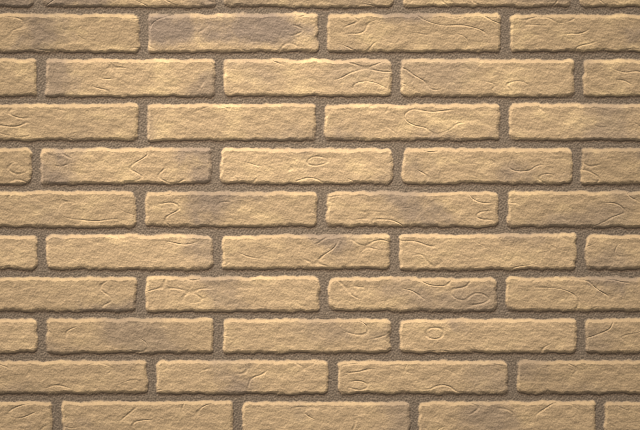
This texture is drawn by a WebGL 1 fragment shader. Its source:

```glsl
precision highp float;
// Weathered tan brick wall in running bond: ten courses, about 3.6 bricks across.
// Each brick is a rounded box with noisy edges; a height field built from it is
// lit from above, then tinted with smoky stains, grain and a soft pool of light.
uniform vec2 u_resolution;

const float BRICK_PITCH = 0.4167;   // lengths are in canvas heights
const vec2 HALF_JOINT = vec2(0.0115, 0.0098);
const vec3 TAN = vec3(0.755, 0.63, 0.475);
const vec3 GOLD = vec3(0.86, 0.725, 0.53);
const vec3 SMOKE = vec3(0.58, 0.495, 0.415);
const vec3 UMBER = vec3(0.43, 0.34, 0.26);
const vec3 MORTAR = vec3(0.53, 0.455, 0.375);

float hash(vec2 p) {
  return fract(sin(dot(p, vec2(127.1, 311.7))) * 43758.55);
}

vec2 gradient(vec2 cell) {
  float a = 6.2832 * hash(cell);
  return vec2(cos(a), sin(a));
}

float noise(vec2 p) {
  vec2 i = floor(p), f = fract(p);
  vec2 w = f * f * f * (f * (f * 6.0 - 15.0) + 10.0);
  vec2 e = vec2(1.0, 0.0);
  float low = mix(dot(gradient(i), f), dot(gradient(i + e), f - e), w.x);
  float high = mix(dot(gradient(i + e.yx), f - e.yx),
                   dot(gradient(i + 1.0), f - 1.0), w.x);
  return mix(low, high, w.y);
}

float fbm(vec2 p) {
  float sum = 0.0, amp = 0.6;
  for (int i = 0; i < 4; i++) {
    sum += amp * noise(p);
    p = p * 2.03 + 17.3;
    amp *= 0.55;
  }
  return sum;
}

float roundBox(vec2 p, vec2 halfSize, float r) {
  vec2 q = abs(p) - halfSize + r;
  return length(max(q, 0.0)) + min(max(q.x, q.y), 0.0) - r;
}

// Small random shift of a vertical joint, in brick pitches
float jointShift(float joint, float row) {
  return 0.045 * (hash(vec2(joint, row) + 3.7) - 0.5);
}

// Signed distance to the brick in x, its column and row in yz
vec3 brickAt(vec2 p) {
  // Courses get slightly thinner towards the bottom
  float s = 1.0 - p.y - 0.0233;
  float course = s * (9.44 + 0.61 * s);
  float rowHeight = 1.0 / (9.44 + 1.22 * s);
  float row = floor(course);
  float start = mix(0.333, 0.093, mod(row, 2.0)) + 0.045 * smoothstep(7.0, 9.0, row);
  float u = (p.x - start) / BRICK_PITCH;
  float joint = floor(u + 0.5);
  float col = u < joint + jointShift(joint, row) ? joint - 1.0 : joint;
  float left = col + jointShift(col, row);
  float right = col + 1.0 + jointShift(col + 1.0, row);
  float seed = hash(vec2(col, row));
  vec2 local = vec2((u - 0.5 * (left + right)) * BRICK_PITCH,
                    (0.5 - fract(course)) * rowHeight);
  local.y += local.x * 0.014 * (seed - 0.5);
  vec2 halfSize = 0.5 * vec2((right - left) * BRICK_PITCH, rowHeight) - HALF_JOINT;
  halfSize.y -= 0.002 * (hash(vec2(row, col) + 9.1) - 0.5);
  float d = roundBox(local, halfSize, 0.007 + 0.009 * seed);
  d += 0.0045 * noise(p * vec2(24.0, 32.0)) + 0.003 * noise(p * 75.0);
  return vec3(d, col, row);
}

// Height of bevelled bricks with pits and cracks over sandy mortar
float surface(vec2 p) {
  vec3 b = brickAt(p);
  float body = 1.0 - smoothstep(-0.007, 0.004, b.x);
  vec2 offset = b.yz * 7.31;
  float crack = 1.0 - smoothstep(0.0, 0.07, abs(noise(p * vec2(13.0, 26.0) + offset)));
  crack *= smoothstep(0.0, 0.3, noise(p * 11.0 + offset + 40.0));
  float relief = 0.0045 * fbm(p * vec2(30.0, 44.0) + offset) - 0.0022 * crack;
  float grain = noise(p * 230.0) * mix(0.0016, 0.0006, body);
  return body * (0.0085 + relief) + grain;
}

vec3 brickColor(vec2 p, vec2 id) {
  float seed = hash(id + 21.0);
  float stain = noise(p * vec2(5.0, 8.0) + id * 5.7) + 0.3 * fbm(p * 25.0);
  float smoky = smoothstep(0.0, 0.42, stain) * mix(0.35, 1.0, seed);
  float golden = smoothstep(-0.1, 0.5, fbm(p * vec2(12.0, 20.0) + id * 3.1));
  vec3 c = mix(TAN, GOLD, golden * (0.5 + 0.5 * smoothstep(0.1, 0.9, p.y)));
  c = mix(c, SMOKE, smoky);
  return c * (0.95 + 0.1 * hash(id + 5.0));
}

void main() {
  vec2 p = gl_FragCoord.xy / u_resolution.y;
  float aa = 1.0 / u_resolution.y;
  vec3 b = brickAt(p);
  float body = 1.0 - smoothstep(-aa, aa + 0.001, b.x);

  // Slope towards the light, above and slightly left
  vec2 toLight = vec2(-0.0008, 0.0028);
  float slope = (surface(p) - surface(p + toLight)) / length(toLight);

  // Mortar, shaded under the brick above it
  float sand = noise(p * 170.0) + 0.6 * noise(p * 310.0);
  float shadow = 1.0 - smoothstep(-0.004, 0.004, brickAt(p + vec2(-0.001, 0.007)).x);
  vec3 mortar = mix(MORTAR * (1.0 + 0.16 * sand), UMBER, 0.65 * shadow);

  vec3 face = brickColor(p, b.yz) * (1.0 + 0.06 * sand);
  vec3 color = mix(mortar, face, body);
  color *= 1.0 + 0.42 * clamp(slope, -0.9, 0.6);

  // Pool of light, brightest above the middle
  vec2 fromPool = (p - vec2(0.62, 0.72)) * vec2(0.75, 0.85);
  color *= 1.06 - 0.2 * smoothstep(0.1, 0.9, length(fromPool));
  gl_FragColor = vec4(clamp(color, 0.0, 1.0), 1.0);
}
```
